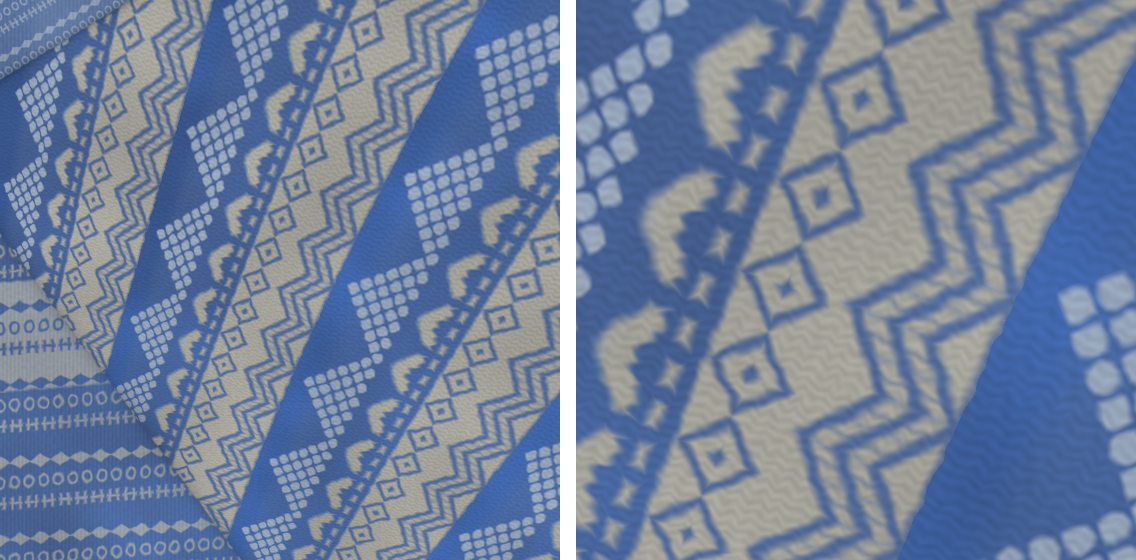
Left: the whole. Right: its middle third, enlarged.
Give the GLSL for this texture, as a Shadertoy shader.

```glsl
// Folded two-tone knit: fanning diagonal bands of motifs over a horizontally striped fold.

const vec3 BLUE_DARK  = vec3(0.22, 0.33, 0.54);
const vec3 BLUE_LIGHT = vec3(0.25, 0.40, 0.67);
const vec3 BLUE_WORN  = vec3(0.34, 0.42, 0.57);
const vec3 CREAM_WARM = vec3(0.64, 0.635, 0.60);
const vec3 CREAM_COOL = vec3(0.58, 0.64, 0.72);

// Band edges: x = c.x + c.y * y + c.z * y * y, y measured downwards
const vec3 EDGES[5] = vec3[5](
    vec3(0.033, -0.12, 0.0), vec3(0.382, -0.29, 0.0), vec3(0.870, -0.60, 0.123),
    vec3(1.561, -0.80, 0.0), vec3(2.280, -1.00, 0.0));
const float BAND_WIDTH = 3.6;      // in motif periods
const float ROW_SLOPE = 0.46;      // tilt of the knitted rows
const float TAPER = 0.712;         // shrinking of the motifs down the cloth
const float PERIOD_RATE = 11.8;
const float STRIPE_PERIOD = 0.138;
const float SOFT = 0.05;           // edge softness in motif periods
const float STRIPE_SOFT = 0.0026;  // edge softness of the stripes
const float STITCH_RELIEF = 0.03;

float hashAngle(vec2 c) {
    return 6.2832 * fract(sin(dot(c, vec2(127.1, 311.7))) * 43758.55);
}

float corner(vec2 cell, vec2 f, vec2 o) {
    float angle = hashAngle(cell + o);
    return dot(vec2(cos(angle), sin(angle)), f - o);
}

float gradientNoise(vec2 p) {
    vec2 c = floor(p), f = fract(p);
    vec2 w = f * f * f * (f * (f * 6.0 - 15.0) + 10.0);
    return mix(mix(corner(c, f, vec2(0, 0)), corner(c, f, vec2(1, 0)), w.x),
               mix(corner(c, f, vec2(0, 1)), corner(c, f, vec2(1, 1)), w.x), w.y);
}

// 1 inside a signed distance, 0 outside
float fill(float d, float soft) { return 1.0 - smoothstep(-soft, soft, d); }

// Distance from x to the nearest multiple of the period, signed
float repeat(float x, float period) { return (fract(x / period + 0.5) - 0.5) * period; }

float edgeX(int i, float y) { return EDGES[i].x + y * (EDGES[i].y + y * EDGES[i].z); }

// Fabric coordinates: x across one band, y along it, both in motif periods
vec2 fabric(vec2 p) {
    int band = 0;
    for (int i = 1; i < 4; i++) if (p.x > edgeX(i, p.y)) band = i;
    float left = edgeX(band, p.y), right = edgeX(band + 1, p.y), k = float(band);
    float row = (p.y - ROW_SLOPE * p.x) / (0.91 + 0.09 * k);
    float along = -PERIOD_RATE * log(max(1.0 - TAPER * row, 0.05)) - 1.5 + 0.815 * k;
    return vec2((p.x - left) / (right - left) * BAND_WIDTH, along);
}

// Triangular patch of small lozenges, one per two periods
float lozengePatch(vec2 f) {
    vec2 g = vec2((f.x - 0.25) / 0.12, repeat(f.y, 2.0) * 6.0);
    vec2 r = vec2(g.x + g.y, g.x - g.y) * 0.5, id = floor(r + 0.5), d = abs(r - id);
    float inside = step(-0.5, min(id.x, id.y)) * step(id.x + id.y, 6.5);
    return inside * fill(mix(length(d), max(d.x, d.y), 0.4) - 0.42, 0.13);
}

// Rounded, pointed figure with a shallow stepped notch between two legs
float notchedFigure(vec2 f) {
    float b = abs(repeat(f.y, 1.0)), a = f.x - 1.13;
    float outer = max((0.75 * sqrt(b * b + 0.01) - a) * 0.8, b - 0.41);
    float inner = 0.33 + 0.10 * smoothstep(0.10, 0.22, b) + 0.025 * cos(b * 42.0);
    return fill(max(outer, a - inner), SOFT);
}

// Cream ground with a chain of lozenge rings and a triple zigzag
float patternedGround(vec2 f) {
    float cream = smoothstep(1.85, 1.93, f.x) * fill(f.x - BAND_WIDTH + 0.03, SOFT);
    float d = abs(repeat(f.y - 0.087, 0.6667)) + abs(f.x - 2.2) * 1.1;
    cream *= 1.0 - fill(abs(d - 0.28) - 0.05, SOFT) - fill(d - 0.07, SOFT);
    float z = f.x - 2.66 - 0.8 * abs(repeat(f.y, 1.0));
    float line = abs(z - 0.27 * clamp(floor(z / 0.27 + 0.5), 0.0, 2.0));
    cream *= 1.0 - fill(line - 0.055, SOFT);
    float between = step(0.0, z) * step(z, 0.54);
    return cream * (1.0 - 0.4 * between * fill(abs(repeat(f.y, 0.125)) - 0.02, 0.035));
}

// Rows of lozenges, rings and H bars; returns the cream amount
float stripes(vec2 p, float creamGround) {
    float row = fract((p.y - 0.827) / STRIPE_PERIOD + 0.15) * STRIPE_PERIOD, s = STRIPE_SOFT;
    float lozenge = fill(abs(repeat(p.x, 0.036)) * 0.6 + abs(row - 0.021) - 0.0115, s);
    float ring = length(vec2(repeat(p.x, 0.026) * 1.15, (row - 0.057) * 0.95));
    float rings = fill(abs(ring - 0.009) - 0.0023, s);
    vec2 h = vec2(abs(repeat(p.x, 0.029)), abs(row - 0.094));
    float bars = fill(max(abs(h.x - 0.007) - 0.0025, h.y - 0.011), s);
    bars = max(bars, fill(max(h.x - 0.012, h.y - 0.0025), s));
    float figure = max(lozenge, max(rings, bars));
    return mix(figure, 1.0 - figure, creamGround);
}

void mainImage(out vec4 fragColor, in vec2 fragCoord) {
    vec2 p = fragCoord / iResolution.xy;
    p.y = 1.0 - p.y;
    vec2 wobble = 0.003 * vec2(gradientNoise(p * 80.0), gradientNoise(p * 80.0 + 31.0));

    // Diagonal bands
    vec2 f = fabric(p + wobble);
    float dash = fill(max(abs(f.x - 1.72) - 0.04, abs(repeat(f.y, 0.3333)) - 0.09), SOFT);
    float cream = max(max(lozengePatch(f), notchedFigure(f)), max(dash, patternedGround(f)));
    float cool = 1.0 - smoothstep(0.9, 1.4, f.x);
    float stitch = sin(6.2832 * (f.y * 12.0 + abs(fract(f.x * 7.0) - 0.5)));

    // Striped fold at the lower left and cool fold at the upper left
    float foldEdge = p.x - 0.74 * (p.y - 0.417);
    float cornerEdge = p.y + 0.61 * p.x - 0.143;
    vec2 q = p + wobble + vec2(0.0, 0.08 * p.x);
    float ground = smoothstep(0.501, 0.509, q.y) * (1.0 - smoothstep(0.696, 0.704, q.y));
    vec2 turned = vec2(0.854 * p.x - 0.52 * p.y, 0.52 * p.x + 0.854 * p.y) * 1.5;
    float inFold = fill(foldEdge, 0.003), inCorner = fill(cornerEdge, 0.003);
    cream = mix(cream, 0.06 + 0.78 * stripes(q, ground), inFold);
    cream = mix(cream, 0.35 + 0.55 * stripes(turned, 0.0), inCorner);
    cool = mix(mix(cool, 0.25, inFold), 1.0, inCorner);
    stitch = mix(stitch, sin(p.x * 900.0), max(inFold, inCorner));

    // Blue between the motifs is greyed by stray cream yarn
    float light = smoothstep(0.25, 1.25, 0.55 * (p.x + p.y) + 0.6 * gradientNoise(p * 4.0)
                + 0.35 * gradientNoise(p * 13.0) + 0.15);
    float worn = mix(smoothstep(0.2, 0.5, f.x) * 0.35 + 0.35 * smoothstep(1.8, 2.0, f.x), 0.3, inFold);
    vec3 blue = mix(mix(BLUE_DARK, BLUE_LIGHT, light), BLUE_WORN, worn);

    // Yarn colours, stitch relief and fold shadows
    vec3 color = mix(blue, mix(CREAM_WARM, CREAM_COOL, cool), cream);
    color *= 1.0 + STITCH_RELIEF * stitch + 0.05 * gradientNoise(p * 150.0)
           + 0.1 * gradientNoise(p * 6.0);
    color *= 1.0 - 0.15 * exp(-abs(foldEdge) * 70.0) - 0.25 * exp(-abs(cornerEdge) * 120.0);
    fragColor = vec4(color, 1.0);
}
```
